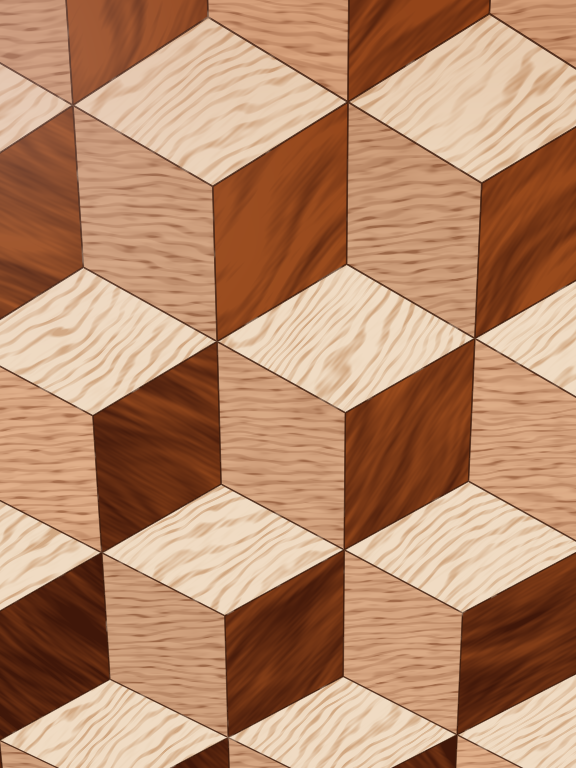
Write a Shadertoy shader that draws this pattern.

```glsl
// Parquet of tumbling blocks: each hexagon is split into three rhombi of
// pale ash, oak and walnut, seen in slight perspective. Grain is warped,
// stretched gradient noise, turned and shifted for every piece.

const mat3 BOARD_TO_VIEW = mat3(0.1678, 0.002, 0.0,      // one half-cell across
                               -0.0173, 0.1702, -0.042,  // one edge up, receding
                                0.4505, 0.5573, 1.0);    // board origin
const vec2 CELL = vec2(1.7320508, 3.0);
const float SEAM_HALF_WIDTH = 0.0055;
const float CHIP_AMOUNT = 0.35;

const vec3 ASH        = vec3(0.94, 0.86, 0.765);
const vec3 ASH_RING   = vec3(0.80, 0.62, 0.46);
const vec3 OAK        = vec3(0.86, 0.67, 0.525);
const vec3 OAK_PORE   = vec3(0.61, 0.39, 0.26);
const vec3 WALNUT     = vec3(0.60, 0.29, 0.11);
const vec3 WALNUT_DIM = vec3(0.25, 0.09, 0.035);
const vec3 SEAM       = vec3(0.24, 0.11, 0.05);
const vec3 GLOSS      = vec3(0.86, 0.72, 0.70);

vec2 hash2(vec2 p) {
    vec3 q = fract(p.xyx * vec3(0.1031, 0.1030, 0.0973));
    q += dot(q, q.yzx + 33.33);
    return fract((q.xx + q.yz) * q.zy);
}

float gradientNoise(vec2 p) {
    vec2 i = floor(p), f = p - i;
    vec2 s = f * f * f * (f * (f * 6.0 - 15.0) + 10.0);
    vec2 e = vec2(1.0, 0.0);
    float a = dot(hash2(i) * 2.0 - 1.0, f);
    float b = dot(hash2(i + e) * 2.0 - 1.0, f - e);
    float c = dot(hash2(i + e.yx) * 2.0 - 1.0, f - e.yx);
    float d = dot(hash2(i + 1.0) * 2.0 - 1.0, f - 1.0);
    return mix(mix(a, b, s.x), mix(c, d, s.x), s.y);
}

// Coordinates along and across the fibres of one piece.
vec2 fibreFrame(vec2 p, float degrees) {
    float t = radians(degrees);
    vec2 dir = vec2(cos(t), sin(t));
    return vec2(dot(p, dir), dot(p, vec2(-dir.y, dir.x)));
}

vec3 ashWood(vec2 p, vec2 seed) {
    vec2 q = fibreFrame(p, mix(26.0, 54.0, seed.x));
    vec2 o = q + seed * 90.0 + 10.0;
    float arch = (seed.y - 0.5) * 5.0 * q.x * q.x;
    float rings = q.y * 12.0 + arch + 3.2 * gradientNoise(o * vec2(0.9, 2.4))
                + 0.6 * gradientNoise(o * vec2(5.0, 11.0));
    float line = smoothstep(-0.1, 0.95, sin(6.2832 * rings));
    float fibre = gradientNoise(o * vec2(6.0, 42.0));
    float patchy = 0.75 + 0.9 * gradientNoise(o * vec2(1.5, 3.0));
    float amount = line * patchy * (0.65 + 0.9 * fibre) + 0.2 * fibre;
    return mix(ASH, ASH_RING, clamp(amount, 0.0, 0.85));
}

vec3 oakWood(vec2 p, vec2 seed) {
    vec2 q = fibreFrame(p, mix(-7.0, 7.0, seed.x));
    vec2 o = q + seed * 90.0 + 10.0;
    float rings = q.y * 15.0 + 2.6 * gradientNoise(o * vec2(0.8, 2.2))
                + 0.7 * gradientNoise(o * vec2(4.0, 12.0));
    float line = smoothstep(0.0, 1.0, sin(6.2832 * rings));
    float pores = smoothstep(0.0, 0.5, gradientNoise(o * vec2(7.0, 40.0)));
    float fibre = gradientNoise(o * vec2(3.0, 24.0));
    float amount = 0.08 + 0.30 * line + 0.5 * pores * (0.5 + line) + 0.3 * fibre;
    return mix(OAK, OAK_PORE, clamp(amount, 0.0, 0.9)) * mix(0.96, 1.03, seed.y);
}

vec3 walnutWood(vec2 p, vec2 seed, float height) {
    float lean = seed.x < 0.65 ? mix(32.0, 62.0, seed.y) : mix(-50.0, -25.0, seed.y);
    vec2 q = fibreFrame(p, lean);
    vec2 o = q + seed * 90.0 + 10.0;
    float warp = gradientNoise(o * vec2(0.9, 2.0));
    float bands = gradientNoise(vec2(o.x * 0.8, o.y * 6.0 + 3.0 * warp));
    float streaks = gradientNoise(vec2(o.x * 1.8, o.y * 18.0 + 7.0 * warp));
    float pores = gradientNoise(o * vec2(5.0, 44.0));
    float dim = mix(0.72, 0.24, smoothstep(0.1, 0.75, height)) + 0.28 * (seed.x - 0.5);
    float amount = dim + 0.65 * bands + 0.5 * streaks + 0.25 * pores;
    return mix(WALNUT, WALNUT_DIM, clamp(amount, 0.0, 1.0));
}

void mainImage(out vec4 fragColor, in vec2 fragCoord) {
    vec2 view = fragCoord / iResolution.y;
    vec3 board = inverse(BOARD_TO_VIEW) * vec3(view, 1.0);
    vec2 h = board.xy / board.z * vec2(0.8660254, 1.0) + vec2(0.0, 0.5);
    float pixel = fwidth(h.y);

    // Nearest hexagon centre, from two interleaved rectangular grids.
    vec2 a = mod(h + 0.5 * CELL, CELL) - 0.5 * CELL;
    vec2 b = mod(h, CELL) - 0.5 * CELL;
    vec2 g = dot(a, a) < dot(b, b) ? a : b;
    vec2 id = round((h - g) * 2.0 / CELL);

    // Face of the block and distance to its nearest seam.
    float lid = 0.8660254 * g.y - 0.5 * abs(g.x);
    float rim = 0.8660254 - max(abs(g.x), 0.5 * abs(g.x) + 0.8660254 * abs(g.y));
    float seamDist = min(rim, lid > 0.0 ? lid : min(abs(g.x), -lid));
    float face = lid > 0.0 ? 0.0 : (g.x < 0.0 ? 1.0 : 2.0);
    vec2 seed = hash2(id + vec2(31.0, 47.0) + face * 17.0);

    vec3 color = face < 0.5 ? ashWood(g, seed)
               : face < 1.5 ? oakWood(g, seed) : walnutWood(g, seed, view.y);

    // Dark glue line, here and there chipped to pale wood.
    float chip = smoothstep(0.2, 0.45, gradientNoise(h * 9.0 + 60.0)) * CHIP_AMOUNT;
    float seam = 1.0 - smoothstep(-0.6 * pixel, 0.6 * pixel, seamDist - SEAM_HALF_WIDTH);
    color = mix(color, mix(SEAM, ASH, chip), 0.85 * seam);

    // Warmer shade towards the top, soft sheen in the upper left corner.
    color *= mix(vec3(1.0), vec3(0.96, 0.92, 0.89), smoothstep(0.65, 1.0, view.y));
    vec2 sheen = (view - vec2(0.0, 0.92)) / vec2(0.26, 0.30);
    color = mix(color, GLOSS, 0.24 * exp(-dot(sheen, sheen)));
    fragColor = vec4(color, 1.0);
}
```
